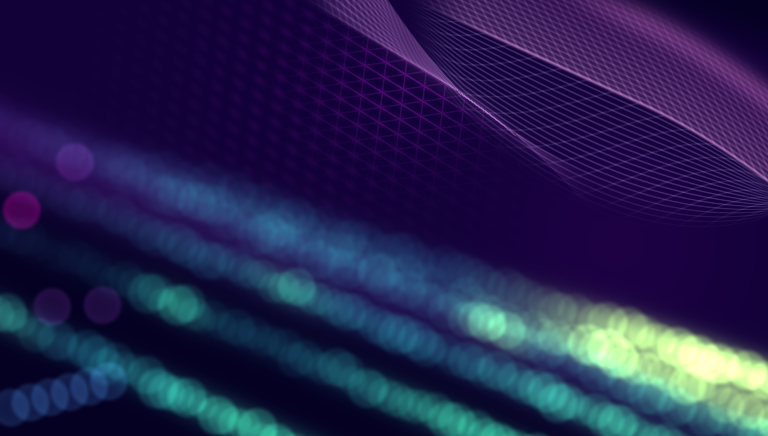
Give the GLSL for this background, as a Shadertoy shader.

```glsl
// A folded wire mesh over a dark violet field, with slanted rows of soft light discs.
// Folds are spans between curves, filled with smooth line families;
// each disc row is a loop over the neighbouring discs along a straight line.

#define ASPECT 1.766
#define SPACING .023
#define DISC_RADIUS .043
#define DISC_GAIN .19
#define BODY_GAIN .42
#define VIOLET vec3(.068, .005, .218)
#define NAVY vec3(.018, .002, .135)
#define PLUM vec3(.36, .05, .34)
#define ROSE vec3(.66, .46, .58)
#define TEAL vec3(.10, .47, .50)
#define MINT vec3(.24, .84, .58)
#define LIME vec3(.76, 1.0, .50)

const int ROWS = 6;
// Depth at the left edge, slope, position of the brightest disc, base strength
const vec4 rows[ROWS] = vec4[ROWS](
    vec4(.262, .345, 1.66, .36), vec4(.275, .385, 1.40, .38),
    vec4(.285, .410, 1.14, .46), vec4(.390, .410, .66, .66),
    vec4(.525, .425, .40, .60), vec4(.720, .450, .02, .74));

float hash(vec2 p) {
    return fract(sin(dot(p, vec2(127.1, 311.7))) * 43758.5453);
}
float bell(float x, float width) {
    return exp(-x * x / (width * width));
}
float ramp(float a, float b, float x) {
    return smoothstep(a, b, x);
}

// Thin lines at whole values of c, fading to an even tone where they crowd
float lines(float c, float halfWidth) {
    float f = fwidth(c);
    float d = abs(fract(c - .5) - .5);
    return mix(1.0 - ramp(halfWidth, halfWidth + f, d), .4, ramp(.35, .8, f));
}

float disc(vec2 p, vec2 center, float radius) {
    float d = length(p - center) / radius;
    return (1.0 - ramp(.78, 1.1, d)) * (.85 + .15 * ramp(.4, .9, d));
}

// Fold curves, as depth below the top edge
float foldA(float x) {
    float bend = max(x - 1.03, 0.0);
    return .61 * (x - .711) + .8 * bend * bend;
}
float foldB(float x) {
    float d = x - 1.066;
    return .218 + (d < 0.0 ? d - 1.4 * d * d : .8 * d - .61 * d * d);
}
float ridge(float x) {
    float bend = max(x - 1.468, 0.0);
    return .455 * (x - .952) + .5 * bend * bend;
}

vec3 mesh(vec2 p) {
    float a = foldA(p.x), b = foldB(p.x), r = ridge(p.x);

    // Loose lattice left of the fold, blurring with distance
    float below = ramp(-.005, .01, p.y - max(a, b));
    float focus = bell(length((p - vec2(.95, .19)) * vec2(1.0, 1.2)), .19);
    vec2 cell = vec2(p.x + .12 * p.y, p.y - .62 * p.x) * vec2(21.0, 27.0);
    float crisp = max(.7 * lines(cell.x, .01), lines(cell.y, .01));
    crisp = max(crisp, .6 * lines(cell.y + cell.x, .01));
    vec2 wave = .5 + .5 * cos(6.2832 * cell);
    float soft = wave.x * wave.y * bell(length(p - vec2(.74, .16)), .36);
    vec3 glow = PLUM * below * (crisp * focus * .65 + .17 * soft);

    // Twisted sheet between the two folds
    float span = b - a;
    float s = (p.y - a) / (abs(span) < .004 ? .004 : span);
    float sheet = ramp(-.06, .04, s) * (1.0 - ramp(.96, 1.06, s));
    sheet *= ramp(.68, .8, p.x) * (1.0 - ramp(1.12, 1.38, p.x));
    float weave = .22 + .22 * lines(s * 12.0, .05) + .1 * lines(p.x * 60.0 + s * 4.0, .08);
    float ends = ramp(.75, 1.0, p.x) * (1.0 - ramp(1.1, 1.3, p.x));
    glow += ROSE * (sheet * weave + ends * (.28 * bell(p.y - a, .005) + .1 * bell(p.y - a, .03)));

    // Open valley with sweeping lines
    float v = (p.y - r) / max(b - r, .01);
    float valley = ramp(0.0, .03, v) * (1.0 - ramp(.85, 1.4, v)) * ramp(.92, 1.06, p.x);
    float sweep = .38 * lines(v * 14.0, .02) + .17 * lines(p.x * 17.0 + v * 5.0, .02);
    glow += vec3(.44, .42, .47) * valley * sweep;

    // Dense upper sheet, its bright rim and hazy outer edge
    float t = (r - p.y) / .205;
    float upper = ramp(-.01, .02, t) * (1.0 - ramp(.8, 1.2, t)) * ramp(.92, 1.1, p.x);
    float fine = .22 + .2 * lines(t * 17.0, .06) + .16 * lines(p.x * 42.0 + t * 6.0, .06);
    vec3 cloth = mix(vec3(.7, .52, .56), vec3(.46, .27, .38), clamp(t * 1.4, 0.0, 1.0));
    glow += cloth * (upper * fine + .6 * bell(p.y - r, .004) * ramp(.92, 1.2, p.x));
    return glow + vec3(.2, .12, .14) * bell(t - .95, .2) * ramp(1.2, 1.5, p.x);
}

// Colour and strength of row n at position x
vec3 rowColor(int n, float x) {
    vec4 row = rows[n];
    float peak = bell(x - row.z, n < 2 ? .27 : .085);
    float exitGlow = ramp(.78, .99, row.x + row.y * x);
    float rise = mix(.33, 1.0, ramp(0.0, .8, x + (n > 4 ? .3 : 0.0)));
    vec3 tint = mix(vec3(.24, .19, .46), TEAL, ramp(0.0, .65, x + .08 * float(n)));
    tint = mix(tint, MINT, min(.6 * peak + .7 * exitGlow, 1.0));
    tint = mix(tint, LIME, n < 2 ? ramp(1.0, 1.5, x) : n == 2 ? .4 * peak : 0.0);
    return tint * (row.w * rise + (n < 3 ? .55 : .38) * peak + .32 * exitGlow);
}

vec3 lightRow(vec2 p, int n) {
    vec4 row = rows[n];
    vec3 light = vec3(0.0);
    for (int k = -3; k <= 3; k++) {
        float id = floor(p.x / SPACING) + float(k);
        float rnd = hash(vec2(id, n));
        float x = (id + .2 + .6 * rnd) * SPACING;
        float y = row.x + row.y * x + .026 * (hash(vec2(id, n + 9)) - .5);
        float size = DISC_RADIUS * (.8 + .35 * rnd);
        light += rowColor(n, x) * (.45 + 1.1 * rnd * rnd) * disc(p, vec2(x, y), size);
    }
    float body = bell(p.y - row.x - row.y * p.x, .043);
    return light * DISC_GAIN + rowColor(n, p.x) * BODY_GAIN * body;
}

void mainImage(out vec4 fragColor, in vec2 fragCoord) {
    vec2 uv = fragCoord / iResolution.xy;
    vec2 p = vec2(uv.x * ASPECT, 1.0 - uv.y); // depth grows downward

    // Violet middle, navy corners, faint haze along the rows
    float slant = p.y - .38 * p.x;
    vec3 color = mix(VIOLET, NAVY, ramp(.3, .55, slant) + 1.0 - ramp(-.64, -.5, slant));
    color += vec3(.045, 0.0, .045) * bell(length(p - vec2(1.42, .56)), .28);
    color += vec3(.09, .03, .1) * bell(slant - .33, .09) * (1.0 - .45 * p.x);
    color += mesh(p);

    // Hot glow near the right edge, then the light rows
    vec3 light = LIME * .45 * bell(p.y - .272 - .345 * p.x, .05) * ramp(1.15, 1.68, p.x);
    for (int n = 0; n < ROWS; n++) light += lightRow(p, n);

    // Short rising row and loose discs at the left
    for (int i = 0; i < 6; i++) {
        vec2 center = vec2(.025, .935) + float(i) * vec2(.045, -.012);
        light += vec3(.06, .12, .19) * disc(p, center, .046);
    }
    vec2 loose[4] = vec2[4](vec2(.05, .482), vec2(.172, .372), vec2(.12, .704), vec2(.236, .7));
    for (int i = 0; i < 4; i++) {
        vec3 tint = i == 0 ? vec3(.28, 0.0, .2) : vec3(.12, .05, .15);
        light += tint * disc(p, loose[i], .046);
    }
    fragColor = vec4(color + min(light, 1.0) * (1.0 - min(color, 1.0)), 1.0);
}
```
